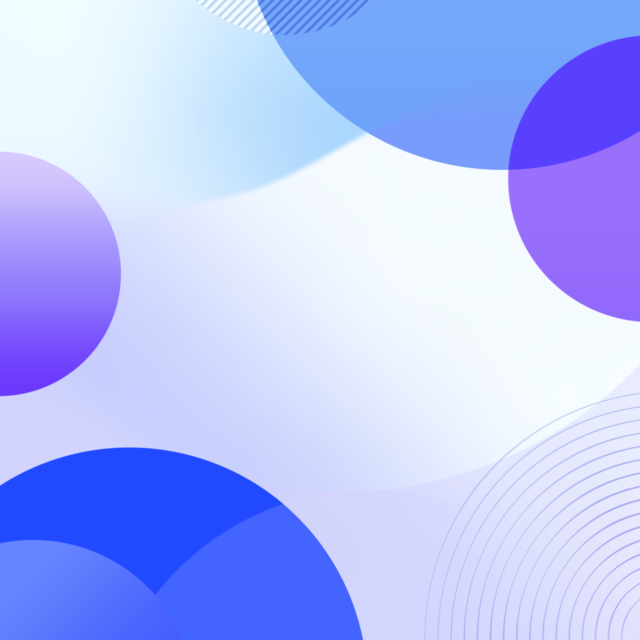
Write a Shadertoy shader that draws this background.

```glsl
// Soft abstract backdrop: pale swooping sheets, translucent blue and violet discs, fine rings and hatching.

const vec3 WHITE    = vec3(0.96, 0.985, 1.0);
const vec3 LAVENDER = vec3(0.78, 0.81, 0.995);
const vec3 LILAC    = vec3(0.82, 0.83, 0.99);
const vec3 SKY      = vec3(0.67, 0.84, 0.995);
const vec3 AZURE    = vec3(0.43, 0.64, 0.98);
const vec3 VIOLET   = vec3(0.60, 0.44, 0.99);
const vec3 INDIGO   = vec3(0.35, 0.25, 0.995);
const vec3 COBALT   = vec3(0.13, 0.29, 1.0);

// Coverage of a signed distance, with an edge of the given softness.
float cover(float dist, float soft) {
    return 1.0 - smoothstep(-soft, soft, dist);
}

float disc(vec2 p, vec2 center, float radius, float soft) {
    return cover(length(p - center) - radius, soft);
}

// Evenly repeated lines along one coordinate; the first lies at zero.
float lines(float coord, float spacing, float width, float soft) {
    float dist = abs(fract(coord / spacing + 0.5) - 0.5) * spacing;
    return cover(dist - 0.5 * width, soft);
}

// Faint cloudy variation from layered sines.
float mottle(vec2 p) {
    float sum = 0.0, gain = 0.5;
    for (int i = 0; i < 4; i++) {
        sum += gain * sin(p.x + 1.7 * sin(p.y)) * cos(p.y - 0.6 * p.x);
        p = mat2(1.6, 1.2, -1.2, 1.6) * p + 2.3;
        gain *= 0.5;
    }
    return sum;
}

// Base wash with the large white sheet, whose lower rim is an arc.
vec3 paintSheet(vec2 p, float aa) {
    float diagonal = p.x + p.y;
    vec3 base = mix(LILAC, vec3(0.91, 0.92, 0.995), smoothstep(0.65, 1.25, diagonal));
    vec3 sheet = mix(LAVENDER, WHITE, smoothstep(0.55, 1.25, diagonal));
    float soft = aa + 0.06 * smoothstep(0.52, 0.35, p.x);
    return mix(base, sheet, disc(p, vec2(0.534, 0.876), 0.6445, soft));
}

// Region above the S-shaped edge; the edge blurs towards both ends.
float swoosh(vec2 p) {
    float edge = 0.763 + 0.0925 * tanh((p.x - 0.521) / 0.163);
    float soft = 0.008 + 0.07 * smoothstep(0.32, 0.12, p.x) + 0.05 * smoothstep(0.56, 0.78, p.x);
    return cover(edge - p.y, soft);
}

// Concentric rings of slowly changing weight.
vec3 paintRings(vec3 color, vec2 p, float aa) {
    vec2 d = p - vec2(1.048, 0.004);
    float r = length(d), angle = atan(d.y, -d.x);
    float outer = 0.384, spacing = 0.0205;
    float inside = cover(r - outer - 0.002, aa) * smoothstep(0.05, 0.09, r);
    float weight = 0.0020 + 0.0008 * sin(5.0 * angle + 9.0 * r);
    float ink = lines(outer - r, spacing, weight, aa) * (0.65 + 0.2 * sin(4.0 * angle - 14.0 * r));
    vec3 tint = mix(vec3(0.63, 0.56, 0.93), vec3(0.60, 0.68, 0.92), smoothstep(0.1, 0.36, r));
    return mix(color, tint, inside * ink);
}

void mainImage(out vec4 fragColor, in vec2 fragCoord) {
    vec2 p = fragCoord / iResolution.xy;
    float aa = 1.0 / min(iResolution.x, iResolution.y);

    // Pale background layers
    vec3 color = paintSheet(p, aa);
    float above = swoosh(p);
    float glow = smoothstep(0.52, 0.0, length(p - vec2(0.57, 0.79)));
    vec3 air = mix(vec3(0.94, 0.985, 1.0), SKY, glow);
    air = mix(air, vec3(0.87, 0.93, 1.0), 0.6 * smoothstep(0.85, 0.65, p.y) * (1.0 - glow));
    color = mix(color, air, above);
    color += 0.008 * mottle(p * 7.0);
    color = paintRings(color, p, aa);

    // Top disc and the hatched disc crossing its rim
    float top = disc(p, vec2(0.785, 1.1445), 0.410, aa);
    vec3 topColor = mix(vec3(0.47, 0.61, 0.985), AZURE, above);
    topColor += vec3(0.03, 0.02, 0.0) * smoothstep(0.8, 1.0, p.y);
    color = mix(color, topColor, top);
    float hatch = disc(p, vec2(0.445, 1.150), 0.2044, aa);
    float stripe = lines((p.x - p.y) * 0.7071, 0.0104, 0.0042, aa);
    vec3 paper = mix(vec3(0.95, 0.985, 1.0), color, top);
    vec3 ink = mix(vec3(0.73, 0.84, 0.95), vec3(0.31, 0.48, 0.90), top);
    color = mix(color, mix(paper, ink, stripe), hatch);

    // Right disc, deeper where it overlaps the top one
    vec3 rightColor = mix(VIOLET, vec3(0.57, 0.41, 0.98), smoothstep(0.7, 0.5, p.y));
    rightColor = mix(rightColor, INDIGO, top);
    color = mix(color, rightColor, disc(p, vec2(1.018, 0.7207), 0.224, aa));

    // Left disc, fading from lilac to deep violet
    float fall = clamp((0.763 - p.y) / 0.382, 0.0, 1.0);
    vec3 leftColor = mix(vec3(0.84, 0.79, 0.99), vec3(0.60, 0.54, 0.99), smoothstep(0.0, 0.55, fall));
    leftColor = mix(leftColor, vec3(0.42, 0.22, 0.99), smoothstep(0.4, 1.0, fall));
    color = mix(color, leftColor, disc(p, vec2(-0.002, 0.572), 0.191, aa));

    // Lower discs under a translucent hill
    float low = disc(p, vec2(0.202, -0.0716), 0.3724, aa);
    color = mix(color, COBALT, low);
    float hill = disc(p, vec2(0.579, -0.191), 0.426, 1.5 * aa) * smoothstep(0.78, 0.6, p.x);
    color = mix(color, vec3(0.83, 0.835, 0.99), hill * mix(0.6, 0.19, low));
    vec3 innerColor = mix(vec3(0.27, 0.37, 0.99), vec3(0.40, 0.52, 0.995), smoothstep(0.3, -0.1, p.x - p.y));
    color = mix(color, innerColor, disc(p, vec2(0.052, -0.0977), 0.254, aa));

    fragColor = vec4(clamp(color, 0.0, 1.0), 1.0);
}
```
